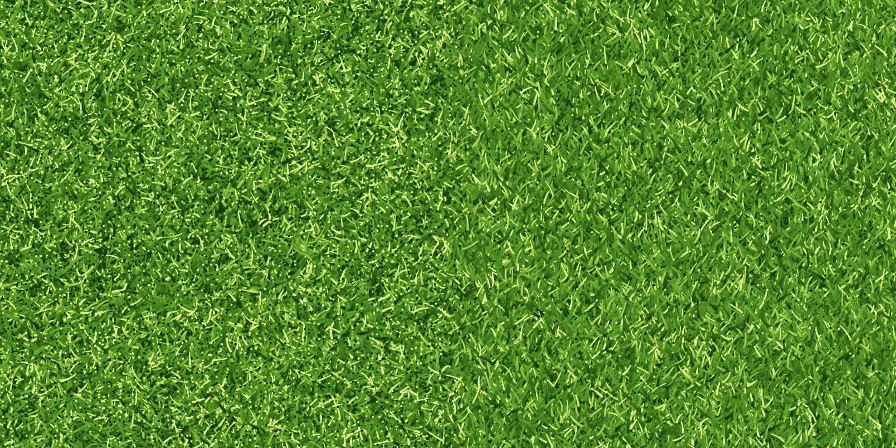
A WebGL 1 fragment shader for this texture:

```glsl
precision highp float;
// Dense mown grass: short overlapping blades, rougher and speckled on the left half.

uniform vec2 u_resolution;

#define LAYERS 9
#define BLADE_CELLS 47.0
#define BLADE_HALF_WIDTH 0.0025
#define SPREAD_ROUGH 2.9
#define SPREAD_FINE 2.2
#define BLADE_BEND 0.4
#define SHADOW 0.25
#define SPECK_CELLS 92.0
#define SPECK_SHARE 0.40
#define CONTRAST_ROUGH 1.2
#define CONTRAST_FINE 1.12
#define PATCHINESS 0.04

vec4 hash4(vec2 p) {
  vec4 q = fract(p.xyxy * vec4(0.1031, 0.1030, 0.0973, 0.1099));
  q += dot(q, q.wzxy + 33.33);
  return fract((q.xxyz + q.yzzw) * q.zywx);
}

float valueNoise(vec2 p) {
  vec2 i = floor(p);
  vec2 f = fract(p);
  f = f * f * (3.0 - 2.0 * f);
  float low = mix(hash4(i).x, hash4(i + vec2(1.0, 0.0)).x, f.x);
  float high = mix(hash4(i + vec2(0.0, 1.0)).x, hash4(i + 1.0).x, f.x);
  return mix(low, high, f.y);
}

// Signed distance to a bent blade that tapers towards its tip.
float bladeDistance(vec2 v, vec2 axis, float halfLength, float bend, float halfWidth) {
  float along = dot(v, axis);
  float across = dot(v, vec2(-axis.y, axis.x));
  float s = along / halfLength;
  across += bend * halfLength * (s * s - 0.4);
  float past = max(abs(along) - halfLength, 0.0);
  float taper = mix(1.2, 0.6, clamp(s * 0.5 + 0.5, 0.0, 1.0));
  return length(vec2(past, across)) - halfWidth * taper;
}

float coverage(float d, float pixel) {
  return 1.0 - smoothstep(-0.6 * pixel, 0.6 * pixel, d);
}

// Tone 0..1 runs from deep shade to straw highlights.
vec3 grassColor(float t) {
  vec3 c = mix(vec3(0.08, 0.21, 0.04), vec3(0.20, 0.39, 0.09), smoothstep(0.0, 0.19, t));
  c = mix(c, vec3(0.29, 0.53, 0.13), smoothstep(0.16, 0.43, t));
  c = mix(c, vec3(0.40, 0.64, 0.18), smoothstep(0.42, 0.70, t));
  c = mix(c, vec3(0.64, 0.79, 0.30), smoothstep(0.70, 0.89, t));
  return mix(c, vec3(0.87, 0.92, 0.56), smoothstep(0.90, 1.0, t));
}

// Paints one scattered layer of blades, each with a small shadow beside it.
float paintLayer(float tone, vec2 p, float layer, float rough, float pixel) {
  vec2 grid = p * BLADE_CELLS + layer * vec2(0.37, 0.61);
  vec2 home = floor(grid);
  for (int j = -1; j <= 1; j++) {
    for (int i = -1; i <= 1; i++) {
      vec2 cell = home + vec2(float(i), float(j));
      vec4 place = hash4(cell + layer * 57.0 + 11.0);
      vec4 look = hash4(cell + layer * 83.0 + 301.0);
      vec2 v = (grid - cell - place.xy) / BLADE_CELLS;
      float angle = 1.57 + (place.z - 0.5) * mix(SPREAD_FINE, SPREAD_ROUGH, rough);
      vec2 axis = vec2(cos(angle), sin(angle));
      float halfLength = mix(0.3, 0.88, place.w) / BLADE_CELLS;
      float halfWidth = BLADE_HALF_WIDTH * mix(0.75, 1.2, look.y) * mix(1.15, 0.85, look.x);
      float bend = (look.z - 0.5) * BLADE_BEND;

      float d = bladeDistance(v, axis, halfLength, bend, halfWidth);
      vec2 shaded = v + vec2(-0.0022, 0.0024);
      float shade = bladeDistance(shaded, axis, halfLength, bend, halfWidth);
      tone *= 1.0 - SHADOW * coverage(shade, pixel);

      float tip = dot(v, axis) / halfLength;
      float bladeTone = 0.14 + 0.93 * look.x + 0.07 * tip;
      tone = mix(tone, bladeTone, coverage(d, pixel));
    }
  }
  return tone;
}

// Scatters small pale and dark flecks.
float paintSpecks(float tone, vec2 p, float rough, float pixel) {
  vec2 grid = p * SPECK_CELLS;
  vec4 h = hash4(floor(grid) + 719.0);
  vec2 v = (fract(grid) - mix(vec2(0.3), vec2(0.7), h.xy)) / SPECK_CELLS;
  float fleck = coverage(length(v) - 0.0026, pixel);
  float present = step(h.z, SPECK_SHARE * mix(0.15, 1.0, rough));
  return mix(tone, step(0.5, h.w), fleck * present);
}

void main() {
  float pixel = 1.0 / u_resolution.y;
  vec2 p = gl_FragCoord.xy * pixel;
  float rough = 1.0 - smoothstep(0.49, 0.52, gl_FragCoord.x / u_resolution.x);

  float tone = 0.15;
  for (int k = 0; k < LAYERS; k++) {
    tone = paintLayer(tone, p, float(k), rough, pixel);
  }
  tone = 0.49 + (tone - 0.5) * mix(CONTRAST_FINE, CONTRAST_ROUGH, rough);
  tone += PATCHINESS * (valueNoise(p * 7.0) - 0.5);
  tone = paintSpecks(tone, p, rough, pixel);

  gl_FragColor = vec4(grassColor(clamp(tone, 0.0, 1.0)), 1.0);
}
```
